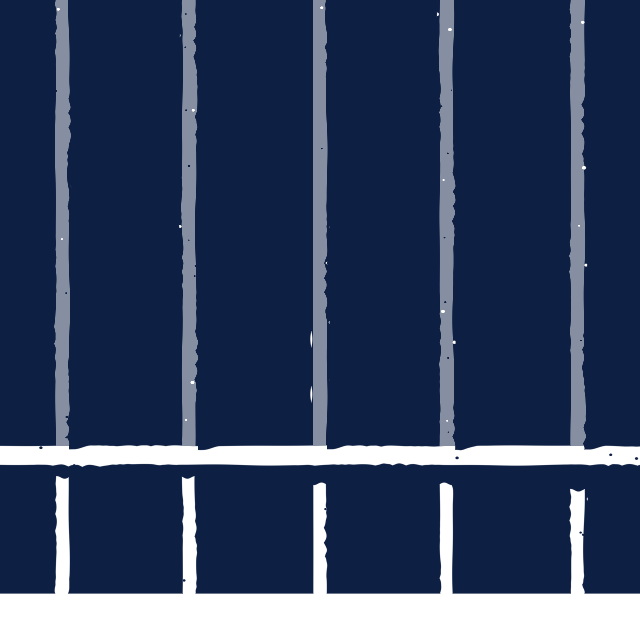
A WebGL 1 fragment shader for this pattern:

```glsl
precision highp float;

// Navy boards parted by five worn white stripes, a white crossbar and a white foot.
// Each shape is a signed distance whose edges are roughened by layered sines;
// cellular spots add navy specks inside the paint and white flakes along its rim.

uniform vec2 u_resolution;

float hash(vec2 p) {
  return fract(sin(dot(p, vec2(127.1, 311.7))) * 43758.5);
}

// Edge offset along t: slow drift plus patches of scalloped wear.
float wear(float t, float seed) {
  float drift = sin(t * 19.0 + seed * 4.3) + 0.6 * sin(t * 47.0 + seed * 2.1);
  float patches = smoothstep(-0.4, 0.8, sin(t * 15.0 + seed * 2.7));
  float scallops = abs(sin(t * 75.0 + 2.0 * sin(t * 37.0 + seed) + seed)) - 0.6;
  float grit = sin(t * 310.0 + 3.0 * sin(t * 90.0 + seed));
  return 0.0011 * drift + patches * (0.0042 * scallops + 0.0004 * grit);
}

// Signed distance to sparse round spots, one candidate per cell.
float spots(vec2 p, float cell, float chance, float radius) {
  vec2 home = floor(p / cell);
  float d = 1.0;
  for (int j = -1; j <= 1; j++) {
    for (int i = -1; i <= 1; i++) {
      vec2 id = home + vec2(float(i), float(j));
      vec2 center = (id + vec2(hash(id + 3.1), hash(id + 7.7))) * cell;
      float size = radius * (0.5 + 0.5 * hash(id + 5.3));
      float absent = step(chance, hash(id));
      d = min(d, length((p - center) * vec2(1.0, 1.2)) - size + absent);
    }
  }
  return d;
}

// Five upright stripes, broken below the crossbar.
float stripes(vec2 p) {
  float lower = step(p.y, 0.285);
  float d = 1.0;
  for (int k = 0; k < 5; k++) {
    float i = float(k);
    float seed = i * 1.7 + lower * 9.0 + 1.0;
    float x = p.x - 0.0972 - 0.2012 * i + 0.003 * mod(i, 2.0);
    float quiet = k == 2 ? 0.05 : 0.55;
    float left = -0.0100 + quiet * wear(p.y, seed + 20.0);
    float right = 0.0102 + wear(p.y, seed);
    float stripe = max(left - x, x - right);
    float cap = 0.254 - 0.010 * floor(i / 2.0) + 0.002 * sin(x * 260.0 + seed);
    d = min(d, max(stripe, lower * (p.y - cap)));
  }
  return d;
}

// Horizontal bar; its top sags just right of every stripe.
float crossbar(vec2 p) {
  float past = fract((p.x - 0.108) / 0.2012) * 0.2012;
  float sag = 0.006 * (1.0 - smoothstep(0.008, 0.035, past));
  float top = 0.3035 - sag + 0.35 * wear(p.x, 4.0);
  float base = 0.2735 + 0.65 * wear(p.x, 2.0);
  return max(base - p.y, p.y - top);
}

// Two thin slivers left of the middle stripe.
float slivers(vec2 p) {
  vec2 q = vec2(p.x - 0.4865, abs(p.y - 0.427) - 0.043);
  float bulge = 0.0016 * (1.0 - q.y * q.y / 0.000156);
  return max(abs(q.x) - bulge, abs(q.y) - 0.0125);
}

void main() {
  vec2 p = gl_FragCoord.xy / u_resolution;
  float soft = 0.7 / min(u_resolution.x, u_resolution.y);

  // Flakes cling to stripe rims; specks pierce the paint.
  float paint = stripes(p);
  float flakes = spots(p + 0.37, 0.021, 0.10, 0.0036);
  paint = min(paint, max(flakes, paint - 0.0045));
  paint = min(paint, crossbar(p));
  paint = max(paint, -spots(p, 0.015, 0.06, 0.0026));
  paint = min(paint, slivers(p));

  // Clean white foot.
  paint = min(paint, p.y - 0.0725);

  float white = 1.0 - smoothstep(-soft, soft, paint);
  gl_FragColor = vec4(mix(vec3(0.05, 0.12, 0.26), vec3(1.0), white), 1.0);
}
```
